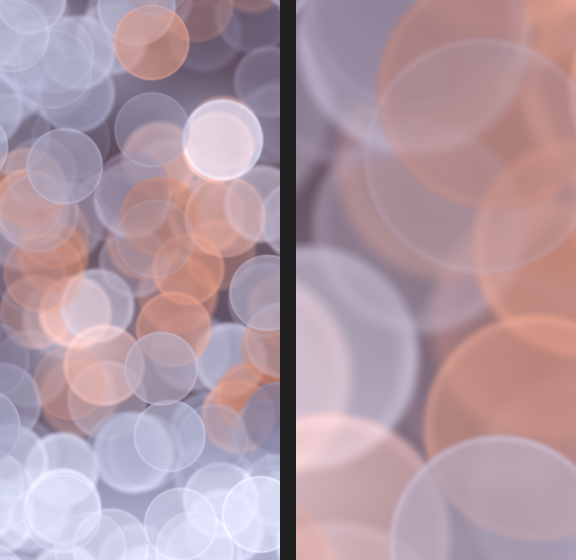
Left, the full canvas; right, a detail of the centre.
Give the GLSL for this background, as a WebGL 1 fragment shader.

```glsl
precision highp float;

// Out-of-focus lights: translucent discs with thin bright rims, scattered on
// several jittered grids and blended back to front over a dusky haze.
// Smooth fields of warmth and light choose each disc's colour by its centre.

#define LAYERS 7
#define CELL 0.30
#define RADIUS 0.138
#define FILL 0.54
#define SOFTNESS 0.0055
#define RIM 0.052
#define DARK vec3(0.40, 0.33, 0.39)
#define SLATE vec3(0.56, 0.55, 0.67)
#define PALE vec3(0.86, 0.85, 0.93)
#define MAUVE vec3(0.55, 0.45, 0.52)
#define ORANGE vec3(0.74, 0.49, 0.42)
#define PINK vec3(0.93, 0.77, 0.77)

uniform vec2 u_resolution;

const vec3 midtone = vec3(0.69, 0.622, 0.685);
const float contrast = 1.38;

vec3 hash3(vec3 q) {
    q = fract(q * vec3(0.1031, 0.1030, 0.0973));
    q += dot(q, q.yxz + 33.33);
    return fract((q.xxy + q.yxx) * q.zyx);
}

float noise(vec2 p, float seed) {
    vec2 i = floor(p);
    vec2 f = fract(p);
    f = f * f * (3.0 - 2.0 * f);
    float a = hash3(vec3(i, seed)).x;
    float b = hash3(vec3(i + vec2(1.0, 0.0), seed)).x;
    float c = hash3(vec3(i + vec2(0.0, 1.0), seed)).x;
    float d = hash3(vec3(i + vec2(1.0, 1.0), seed)).x;
    return mix(mix(a, b, f.x), mix(c, d, f.x), f.y);
}

// Soft round patch, one at its centre
float patchAt(vec2 p, vec2 centre, float size) {
    vec2 q = (p - centre) / size;
    return exp(-dot(q, q));
}

// Chance of a warm disc: strong in the middle band, faint near the top
float warmthAt(vec2 p) {
    float band = smoothstep(0.40, 0.70, p.y)
               * (1.0 - 0.65 * smoothstep(1.20, 1.60, p.y));
    return clamp(band * (0.18 + 0.70 * noise(p * 2.5, 11.0)), 0.0, 1.0);
}

// Brightness: a glowing base and a few lighter patches above it
float lightAt(vec2 p) {
    float glow = 0.68 * (1.0 - smoothstep(0.12, 0.62, p.y));
    glow += 0.70 * patchAt(p, vec2(0.28, 0.78), 0.20);
    glow += 0.60 * patchAt(p, vec2(0.76, 1.48), 0.19);
    glow += 0.50 * patchAt(p, vec2(0.40, 1.74), 0.20);
    glow += 0.45 * patchAt(p, vec2(0.18, 1.92), 0.18);
    glow += 0.45 * patchAt(p, vec2(0.05, 1.20), 0.18);
    return clamp(0.08 + glow + 0.26 * noise(p * 2.6, 23.0), 0.0, 1.0);
}

vec3 haze(vec2 p) {
    float light = lightAt(p);
    vec3 colour = mix(DARK, mix(SLATE, PALE, 0.45 * light), light);
    return mix(colour, ORANGE, 0.20 * warmthAt(p));
}

vec3 discColour(vec2 centre, float kind, float tone) {
    float warmth = warmthAt(centre);
    float light = clamp(lightAt(centre) + 0.6 * (tone - 0.45), 0.0, 1.0);
    vec3 cool = mix(mix(SLATE, MAUVE, min(1.6 * warmth, 1.0)), PALE, light);
    return kind < warmth ? mix(ORANGE, PINK, light) : cool;
}

// Blend one disc over what lies behind it
vec3 drawDisc(vec3 behind, vec2 p, vec2 cell, vec2 shift, float layer) {
    vec3 place = hash3(vec3(cell, layer * 7.0 + 3.0));
    vec3 look = hash3(vec3(cell, layer * 7.0 + 61.0));
    vec2 centre = (cell + place.xy) * CELL - shift;
    float radius = RADIUS * mix(0.92, 1.06, fract(place.z * 9.0));
    float edge = length(p - centre) - radius;
    if (look.x > FILL || edge > 0.05) return behind;

    // Nearer layers are crisper
    float depth = layer / float(LAYERS - 1);
    float soft = max(SOFTNESS * mix(2.8, 0.7, depth), 1.0 / u_resolution.x);
    float cover = 1.0 - smoothstep(-soft, soft, edge);
    float opacity = mix(0.22, 0.68, look.z);
    float ring = (edge + 1.2 * soft) / (1.1 * soft);
    float rim = RIM * exp(-ring * ring) * mix(0.4, 1.0, look.z);

    vec3 colour = discColour(centre, place.z, look.y);
    float mottle = noise((p - centre) * 22.0, layer) - 0.5;
    colour += 0.03 * mottle + 0.02 * edge / radius;
    return mix(behind, colour, opacity * cover) + rim * colour;
}

void main() {
    // One unit is the canvas width
    vec2 p = gl_FragCoord.xy / u_resolution.x;
    vec3 colour = haze(p);

    for (int i = 0; i < LAYERS; i++) {
        float layer = float(i);
        vec2 shift = CELL * hash3(vec3(layer, 5.0, 17.0)).xy;
        vec2 home = floor((p + shift) / CELL);
        for (int y = -1; y <= 1; y++) {
            for (int x = -1; x <= 1; x++) {
                vec2 cell = home + vec2(float(x), float(y));
                colour = drawDisc(colour, p, cell, shift, layer);
            }
        }
    }

    // Deepen the shadows and lift the lights
    colour = midtone + (colour - midtone) * contrast;
    gl_FragColor = vec4(clamp(colour, 0.0, 1.0), 1.0);
}
```
